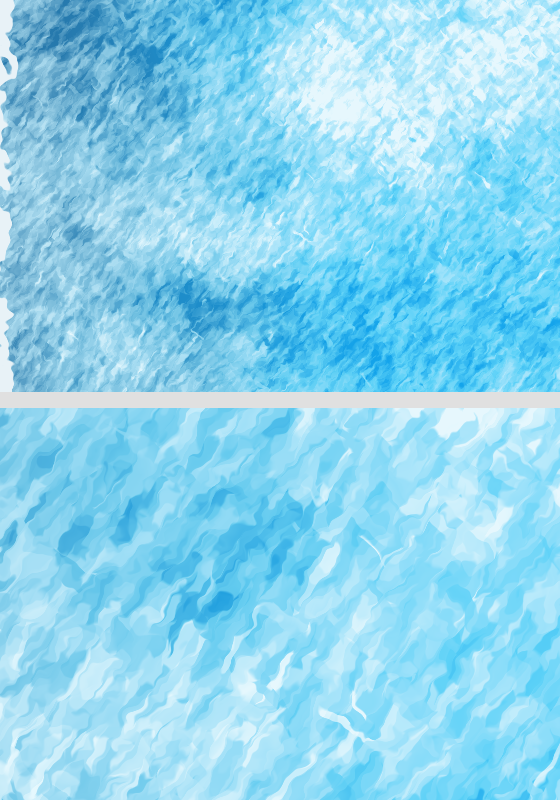
Top, the full canvas; bottom, a detail of the centre.
Give the GLSL for this texture, as a Shadertoy shader.

```glsl
// Icy blue painted canvas: layered dry-brush strokes, pale upper right, cyan lower right, torn left edge.

vec3 hash3(vec2 p) {
    vec3 q = fract(p.xyx * vec3(0.1031, 0.1030, 0.0973));
    q += dot(q, q.yxz + 33.33);
    return fract((q.xxy + q.yzz) * q.zyx);
}

float corner(vec2 cell, vec2 offset) {
    float a = 6.2832 * hash3(cell).x;
    return dot(vec2(cos(a), sin(a)), offset);
}

// Gradient noise, about -0.7 to 0.7
float noise(vec2 p) {
    vec2 i = floor(p), f = p - i;
    vec2 u = f * f * f * (f * (f * 6.0 - 15.0) + 10.0);
    vec2 e = vec2(1.0, 0.0);
    return mix(mix(corner(i, f), corner(i + e, f - e), u.x),
               mix(corner(i + e.yx, f - e.yx), corner(i + 1.0, f - 1.0), u.x), u.y);
}

// Coordinates along and across a direction
vec2 turn(vec2 p, float a) {
    float c = cos(a), s = sin(a);
    return vec2(c * p.x + s * p.y, c * p.y - s * p.x);
}

float blob(vec2 p, vec2 centre, vec2 radius) {
    vec2 d = (p - centre) / radius;
    return exp(-dot(d, d));
}

// Broad lightness of the painting: 0 deep, 1 pale
float tone(vec2 p) {
    float t = 0.49 + 0.22 * noise(p * 4.0 + 7.0) + 0.26 * noise(p * 9.0);
    // pale areas
    t += 0.42 * blob(p, vec2(1.12, 0.84), vec2(0.38, 0.30));
    t += 0.30 * blob(p, vec2(0.82, 0.72), vec2(0.18, 0.22));
    t += 0.32 * blob(p, vec2(0.55, 0.38), vec2(0.25, 0.11));
    t += 0.25 * blob(p, vec2(0.32, 0.10), vec2(0.13, 0.08));
    // deep areas
    t -= 0.42 * blob(p, vec2(0.24, 0.88), vec2(0.36, 0.17));
    t -= 0.25 * blob(p, vec2(0.63, 1.00), vec2(0.18, 0.10));
    t -= 0.42 * blob(p, vec2(0.55, 0.23), vec2(0.26, 0.08));
    t -= 0.34 * blob(p, vec2(0.95, 0.13), vec2(0.30, 0.13));
    t -= 0.28 * blob(turn(p - vec2(0.67, 0.54), 0.9), vec2(0.0), vec2(0.18, 0.08));
    t -= 0.18 * blob(p, vec2(1.36, 0.28), vec2(0.28, 0.26));
    t -= 0.22 * blob(p, vec2(0.02, 0.08), vec2(0.12, 0.15));
    return t;
}

// Mostly rising strokes, crossed by falling ones at the upper right
float strokeAngle(vec2 p, float pick, float wobble) {
    float falling = 0.10 + 0.45 * smoothstep(0.6, 1.2, p.x) * smoothstep(0.3, 0.7, p.y);
    float a = pick < falling ? -0.85 : 0.9 + 0.5 * noise(p * 2.5);
    return a + 0.5 * (wobble - 0.5);
}

// Lay one grid of ragged strokes over the lightness
float paintLayer(float light, vec2 p, vec2 ragged, float size, float layer) {
    vec2 home = floor(p / size);
    float soft = 1.0 / iResolution.y;
    for (int k = 0; k < 9; k++) {
        vec2 cell = home + vec2(k % 3 - 1, k / 3 - 1);
        vec3 h = hash3(cell + 57.0 * layer + 11.0);
        vec3 g = hash3(cell + 91.0 * layer + 203.0);
        vec2 centre = (cell + 0.1 + 0.8 * h.xy) * size;
        vec2 q = turn(p + ragged - centre, strokeAngle(centre, h.z, g.x));
        bool scratch = g.z > 0.88;
        float width = size * (scratch ? 0.06 : 0.12 + 0.12 * g.z);
        float d = max((abs(q.x) - 0.6 * size) * 0.4, abs(q.y) - width);
        if (d > 0.12 * size) continue;

        // Bristles tear the ends and open gaps
        float bristle = noise(q * vec2(12.0, 85.0) + 40.0 * h.xy);
        d += 0.16 * size * bristle;
        float shade = tone(centre) + 0.5 * (g.y - 0.5) + 0.10 * bristle + (scratch ? 0.22 : 0.0);
        light = mix(light, shade, 0.85 * smoothstep(soft, -soft, d));
    }
    return light;
}

// Grey blue at the left, clear cyan at the right
vec3 paintColour(float light, float cyan) {
    vec3 deep = mix(vec3(0.20, 0.51, 0.70), vec3(0.12, 0.67, 0.93), cyan);
    vec3 middle = mix(vec3(0.47, 0.71, 0.83), vec3(0.36, 0.82, 0.97), cyan);
    vec3 soft = mix(vec3(0.66, 0.85, 0.93), vec3(0.60, 0.88, 0.98), cyan);
    vec3 pale = vec3(0.87, 0.96, 0.99);
    float t = 3.0 * clamp(light, -0.06, 1.04);
    vec3 c = mix(deep, middle, min(t, 1.0));
    c = mix(c, soft, clamp(t - 1.0, 0.0, 1.0));
    return mix(c, pale, max(t - 2.0, 0.0));
}

void mainImage(out vec4 fragColor, in vec2 fragCoord) {
    vec2 p = fragCoord / iResolution.y;
    vec2 ragged = 0.007 * vec2(noise(p * 45.0), noise(p * 45.0 + 19.0))
                + 0.004 * vec2(noise(p * 105.0), noise(p * 105.0 + 31.0));

    // Coarse to fine strokes
    float light = tone(p + 2.0 * ragged);
    float size = 0.17;
    for (float layer = 0.0; layer < 7.0; layer++) {
        light = paintLayer(light, p, ragged, size, layer);
        size *= 0.75;
    }

    // Small flat flakes, light and dark
    float flake = noise(turn(p + ragged, 0.9) * vec2(24.0, 62.0));
    light += 0.10 * (smoothstep(0.11, 0.17, flake) - smoothstep(0.13, 0.19, -flake));

    float cyan = smoothstep(0.0, 1.0, p.x + 0.2 * noise(p * 3.0));
    vec3 colour = paintColour(light, cyan);

    // Torn, bare left edge
    float edge = p.x - 0.012 - 0.05 * noise(vec2(p.x * 20.0, p.y * 9.0)) - 0.03 * noise(p * 38.0);
    colour = mix(colour, vec3(0.91, 0.95, 0.97), smoothstep(0.003, -0.003, edge));
    fragColor = vec4(colour, 1.0);
}
```
